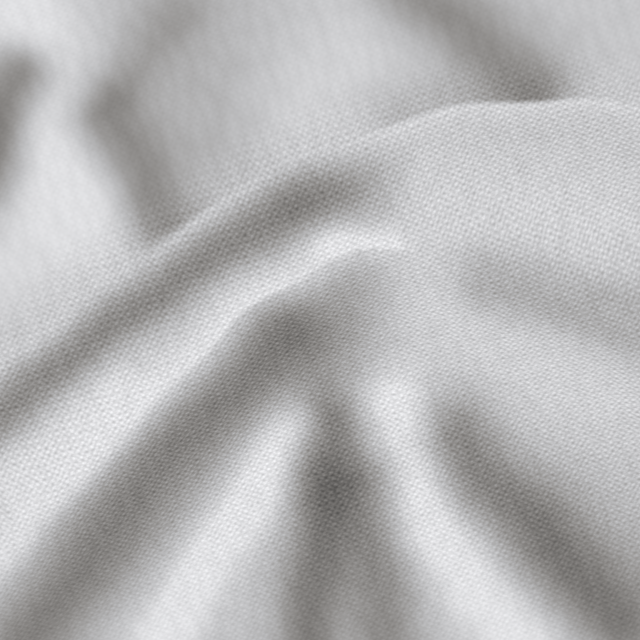
A Shadertoy shader for this texture:

```glsl
float hash(vec2 p) {
    return fract(sin(dot(p, vec2(127.1, 311.7))) * 43758.5);
}

// Distance to the nearest scattered cell point
float cellular(vec2 p) {
    vec2 cell = floor(p);
    float nearest = 2.0;
    for (int j = -1; j <= 1; j++)
    for (int i = -1; i <= 1; i++) {
        vec2 c = cell + vec2(i, j);
        vec2 point = c + vec2(hash(c), hash(c + 57.0));
        nearest = min(nearest, length(point - p));
    }
    return nearest;
}

// Soft band of light or shadow along a segment
float fold(vec2 p, vec2 a, vec2 b, float width) {
    vec2 pa = p - a, ba = b - a;
    float d = length(pa - ba * clamp(dot(pa, ba) / dot(ba, ba), 0.0, 1.0)) / width;
    return exp(-d * d);
}

// Two joined bands that do not add up where they meet
float bentFold(vec2 p, vec2 a, vec2 b, vec2 c, float width) {
    return max(fold(p, a, b, width), fold(p, b, c, width));
}

float upperCrest(float x) {
    return 0.43 + x * (0.864 - x * (0.33 + 0.131 * x));
}

float lowerCrest(float x) {
    float rise = 0.13 + x;
    float fall = 0.612 - 0.6 * (x - 0.55) * (x - 0.55);
    float h = clamp(0.5 + (rise - fall) * 3.6, 0.0, 1.0);
    return mix(rise, fall, h) - 0.139 * h * (1.0 - h);
}

float backCloth(vec2 p) {
    float s = 0.77;
    s += 0.11 * fold(p, vec2(0.03, 1.0), vec2(0.10, 0.72), 0.085);
    s += 0.06 * fold(p, vec2(0.0, 0.58), vec2(0.16, 0.64), 0.07);
    s -= 0.30 * fold(p, vec2(-0.04, 0.72), vec2(0.03, 0.88), 0.05);
    s -= 0.07 * fold(p, vec2(0.30, 0.78), vec2(0.30, 0.98), 0.12);
    s -= 0.19 * bentFold(p, vec2(0.265, 0.64), vec2(0.21, 0.74), vec2(0.165, 0.82), 0.055);
    s -= 0.09 * fold(p, vec2(0.19, 0.86), vec2(0.27, 0.98), 0.05);
    s -= 0.20 * fold(p, vec2(0.65, 1.02), vec2(0.83, 0.87), 0.065);
    s -= 0.06 * fold(p, vec2(0.62, 0.83), vec2(0.82, 0.84), 0.045);
    s += 0.04 * fold(p, vec2(0.45, 0.82), vec2(0.55, 0.92), 0.08);
    return s;
}

float middleCloth(vec2 p, float upper, float lower) {
    float left = 1.0 - smoothstep(0.40, 0.68, p.x);
    float s = 0.755 + 0.05 * exp(-pow(upper / 0.025, 2.0));
    s -= 0.21 * left * exp(-pow((upper + 0.064) / 0.043, 2.0));
    s += 0.10 * left * exp(-pow(lower / 0.045, 2.0));
    s += 0.08 * fold(p, vec2(0.0, 0.25), vec2(0.17, 0.39), 0.055);
    s -= 0.08 * fold(p, vec2(0.57, 0.68), vec2(0.48, 0.70), 0.06);
    s += 0.10 * fold(p, vec2(0.52, 0.615), vec2(0.61, 0.61), 0.03);
    s += 0.05 * fold(p, vec2(0.66, 0.68), vec2(0.95, 0.66), 0.10);
    s -= 0.08 * fold(p, vec2(0.75, 0.58), vec2(1.0, 0.52), 0.04);
    return s;
}

float frontCloth(vec2 p, float lower) {
    float s = 0.75 + 0.09 * exp(-pow(lower / 0.03, 2.0)) * (1.0 - smoothstep(0.5, 0.75, p.x));
    // Hollow under the crest
    s -= 0.23 * bentFold(p, vec2(0.45, 0.48), vec2(0.25, 0.27), vec2(0.03, -0.02), 0.066);
    s -= 0.10 * fold(p, vec2(0.55, 0.54), vec2(0.51, 0.42), 0.07);
    s -= 0.09 * fold(p, vec2(0.75, 0.555), vec2(1.0, 0.48), 0.04);
    s += 0.05 * fold(p, vec2(0.66, 0.52), vec2(0.95, 0.36), 0.08);
    // Fan of pleats
    s += 0.16 * fold(p, vec2(0.46, 0.33), vec2(0.25, 0.0), 0.045);
    s -= 0.24 * bentFold(p, vec2(0.51, 0.33), vec2(0.50, 0.20), vec2(0.48, -0.02), 0.052);
    s -= 0.19 * fold(p, vec2(0.56, 0.24), vec2(0.61, -0.02), 0.055);
    s += 0.15 * bentFold(p, vec2(0.62, 0.37), vec2(0.68, 0.17), vec2(0.82, -0.02), 0.052);
    s -= 0.22 * fold(p, vec2(0.71, 0.31), vec2(0.97, 0.03), 0.065);
    s -= 0.06 * fold(p, vec2(0.90, 0.18), vec2(1.02, 0.08), 0.10);
    return s;
}

void mainImage(out vec4 fragColor, in vec2 fragCoord) {
    vec2 p = fragCoord / iResolution.xy;
    vec2 q = p + 0.004 * sin(p.yx * vec2(31.0, 27.0) + 2.0 * sin(p * 13.0));

    // Approximate signed distances to both crests
    float upperSlope = upperCrest(q.x + 0.01) - upperCrest(q.x - 0.01);
    float lowerSlope = lowerCrest(q.x + 0.01) - lowerCrest(q.x - 0.01);
    float upper = (q.y - upperCrest(q.x)) / length(vec2(1.0, upperSlope * 50.0));
    float lower = (q.y - lowerCrest(q.x)) / length(vec2(1.0, lowerSlope * 50.0));

    // Layers, with crests softening out of focus
    float upperBlur = mix(0.035, 0.006, smoothstep(0.1, 0.35, p.x));
    float lowerBlur = 0.006 + 0.03 * smoothstep(0.12, 0.4, abs(p.x - 0.45));
    float shade = mix(frontCloth(q, lower), middleCloth(q, upper, lower),
                      smoothstep(-lowerBlur, lowerBlur, lower));
    shade = mix(shade, backCloth(q), smoothstep(-upperBlur, upperBlur, upper));
    shade = 0.725 + 1.12 * (shade - 0.725);
    shade = min(shade, 0.87 + 0.25 * (shade - 0.87));

    // Plain weave bent over the folds
    float focus = smoothstep(-0.2, 0.3, p.y) * (1.0 - 0.85 * smoothstep(-0.02, 0.1, upper));
    vec2 thread = mat2(0.94, -0.34, 0.34, 0.94) * p;
    thread.y += 0.05 * exp(-lower * lower * 60.0) + 0.03 * exp(-upper * upper * 60.0);
    thread += 0.001 * sin(thread.yx * 90.0);
    float weave = sin(thread.x * 560.0) * sin(thread.y * 640.0) + 0.4 * sin(thread.y * 640.0);
    float slub = cellular(thread * vec2(170.0, 240.0)) - 0.5;
    shade += focus * (0.047 * weave - 0.085 * slub);
    shade -= 0.035 * (cellular(thread * vec2(60.0, 25.0)) - 0.5);

    // Warm shadows, cool lights
    vec3 tint = mix(vec3(1.02, 1.0, 0.98), vec3(0.996, 0.998, 1.008), smoothstep(0.45, 0.78, shade));
    fragColor = vec4(clamp(shade * tint, 0.0, 1.0), 1.0);
}
```
